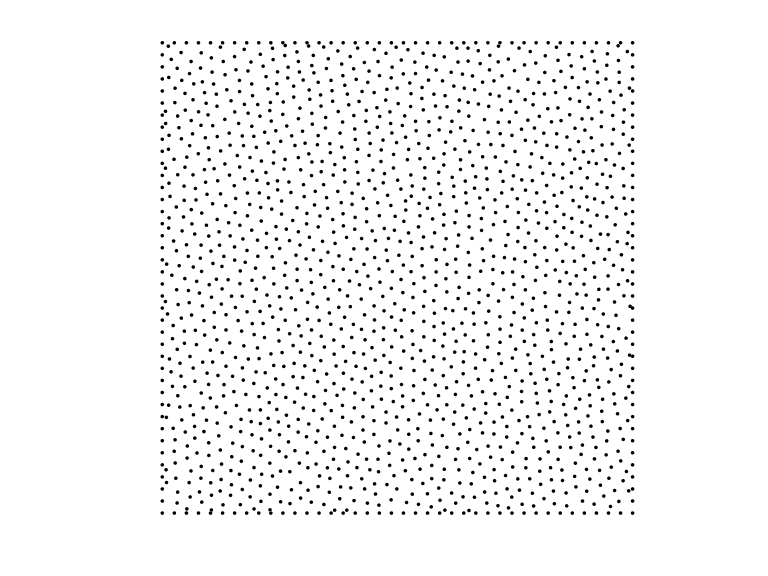
Write a Shadertoy shader that draws this pattern.

```glsl
#define CENTER 0.5175      // square centre, share of width and height
#define SIDE 0.8165        // square side, in canvas heights
#define EDGE_STEPS 39.0    // dot intervals along each side
#define SPACING 0.0226     // mean distance of inner dots
#define DOT_RADIUS 0.00305
#define INSET 0.004        // gap between inner dots and the sides
#define JITTER 0.36        // random shift, in spacings
#define REPULSION 0.36     // strength of the spreading step
#define TILT 0.68          // main lattice direction, radians
#define BEND 0.75          // slow drift of the lattice, in spacings

const vec3 PAPER = vec3(1.0);
const vec3 INK = vec3(0.005);
const mat2 HEX = mat2(1.0, 0.0, 0.5, 0.8660254);

vec2 hash22(vec2 cell) {
    uvec2 h = uvec2(ivec2(cell) + 4096);
    h = h * 1664525u + 1013904223u;
    h.x += h.y * 1664525u;
    h.y += h.x * 1664525u;
    h ^= h >> 16u;
    h.x += h.y * 1664525u;
    h.y += h.x * 1664525u;
    h ^= h >> 16u;
    return vec2(h & 65535u) / 65535.0;
}

mat2 rotation(float a) {
    return mat2(cos(a), sin(a), -sin(a), cos(a));
}

// Area-preserving drift that turns the rows from place to place
vec2 bend(vec2 q) {
    return BEND * vec2(sin(0.21 * q.y + 0.8) + 0.4 * sin(0.43 * q.y + 2.0),
                       sin(0.24 * q.x + 2.6) + 0.4 * sin(0.39 * q.x + 0.5));
}

// Lattice point moved randomly within a small disc
vec2 jittered(vec2 cell) {
    vec2 h = hash22(cell);
    float angle = 6.2831853 * h.x;
    return HEX * cell + JITTER * sqrt(h.y) * vec2(cos(angle), sin(angle));
}

// Push a jittered point away from neighbours that are too close
vec2 spreadOut(vec2 cell) {
    vec2 site = jittered(cell);
    vec2 push = vec2(0.0);
    for (int j = -1; j <= 1; j++)
    for (int i = -1; i <= 1; i++) {
        if (i == 0 && j == 0) continue;
        vec2 away = site - jittered(cell + vec2(i, j));
        float gap = max(length(away), 0.001);
        push += away / gap * max(1.05 - gap, 0.0);
    }
    return site + REPULSION * push;
}

// Distance to the nearest evenly spaced dot on the outline
float outlineDistance(vec2 p) {
    float stride = SIDE / EDGE_STEPS;
    vec2 corner = vec2(0.5 * SIDE);
    vec2 snapped = clamp(floor((p + corner) / stride + 0.5), 0.0, EDGE_STEPS) * stride - corner;
    vec2 side = mix(-corner, corner, step(0.0, p));
    return min(distance(p, vec2(snapped.x, side.y)),
               distance(p, vec2(side.x, snapped.y)));
}

// Distance to the nearest scattered dot inside the square
float scatterDistance(vec2 p) {
    mat2 turn = rotation(TILT);
    vec2 bent = transpose(turn) * p / SPACING;
    vec2 q = bent;
    for (int k = 0; k < 4; k++) q = bent - bend(q);

    vec2 home = floor(inverse(HEX) * q + 0.5);
    float nearest = 1.0;
    for (int j = -1; j <= 1; j++)
    for (int i = -1; i <= 1; i++) {
        vec2 cell = home + vec2(i, j);
        if (distance(HEX * cell, q) > 0.85) continue;
        vec2 site = spreadOut(cell);
        vec2 dotPos = turn * (site + bend(site)) * SPACING;
        vec2 reach = abs(dotPos);
        if (max(reach.x, reach.y) < 0.5 * SIDE - INSET)
            nearest = min(nearest, distance(p, dotPos));
    }
    return nearest;
}

void mainImage(out vec4 fragColor, in vec2 fragCoord) {
    float pixel = 1.0 / iResolution.y;
    vec2 p = (fragCoord - CENTER * iResolution.xy) * pixel;
    float d = min(outlineDistance(p), scatterDistance(p));
    float coverage = clamp(0.5 - (d - DOT_RADIUS) / pixel, 0.0, 1.0);
    fragColor = vec4(mix(PAPER, INK, coverage), 1.0);
}
```
